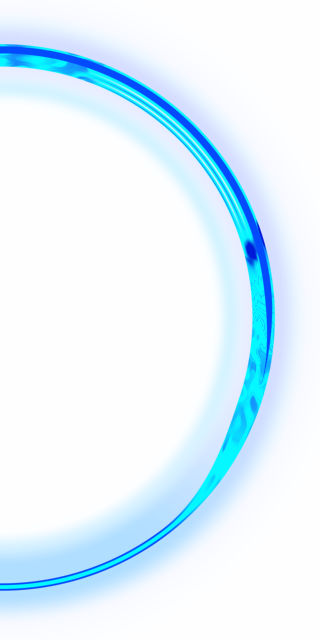
Write a Shadertoy shader that draws this background.

```glsl
// Lengths are in canvas widths, angles in radians
const vec2 CENTER = vec2(0.005, 1.008);
const float OUTER_RADIUS = 0.854;
const float THICK = 0.070;
const float THIN = 0.023;
const float STRIPE_RADIUS = 0.836;
const float STRIPE_HALF = 0.011;
const float FRINGE_RADIUS = 0.717;
const vec3 PAPER = vec3(0.995, 0.997, 1.0);
const vec3 LAVENDER = vec3(0.84, 0.87, 1.0);
const vec3 ICE = vec3(0.80, 0.95, 1.0);
const vec3 SKY = vec3(0.69, 0.87, 1.0);
const vec3 CYAN = vec3(0.02, 0.97, 1.0);
const vec3 AZURE = vec3(0.08, 0.55, 0.99);
const vec3 BLUE = vec3(0.01, 0.29, 0.99);
const vec3 NAVY = vec3(0.0, 0.10, 0.85);
// Ink patches: angle and angular spread
const int PATCHES = 5;
const vec2 PATCH[PATCHES] = vec2[](vec2(1.51, 0.06), vec2(1.27, 0.10),
    vec2(0.27, 0.07), vec2(-0.28, 0.16), vec2(-0.57, 0.09));

float hash(vec2 p) {
    return fract(sin(dot(p, vec2(127.1, 311.7))) * 43758.5453);
}

float noise(vec2 p) {
    vec2 i = floor(p), f = fract(p);
    f = f * f * (3.0 - 2.0 * f);
    return mix(mix(hash(i), hash(i + vec2(1, 0)), f.x),
               mix(hash(i + vec2(0, 1)), hash(i + vec2(1, 1)), f.x), f.y);
}

float band(float offset, float halfWidth, float soft) {
    return 1.0 - smoothstep(-soft, soft, abs(offset) - halfWidth);
}

float bell(float x, float width) {
    return exp(-x * x / (width * width));
}

// Soft halo on both sides of the ring
vec3 halo(float radius, float angle) {
    float low = smoothstep(-0.1, -1.1, angle);
    float outside = 1.0 - smoothstep(0.865, 0.968, radius);
    float inside = smoothstep(0.665, 0.78, radius);
    float body = outside * inside;
    float edge = smoothstep(0.87, 0.94, radius);
    vec3 tint = mix(mix(LAVENDER, ICE, edge * 0.7), SKY, low);
    float innerFade = mix(0.5, 1.0, max(low, smoothstep(0.76, 0.84, radius)));
    vec3 color = mix(PAPER, tint, body * innerFade);
    float fringe = bell(radius - FRINGE_RADIUS, 0.030) * (1.0 - 0.6 * low);
    color = mix(color, ICE, fringe * 0.8);
    float haze = bell(radius - 0.95, 0.07) * (1.0 - body);
    return mix(color, LAVENDER, haze * 0.13);
}

// Cyan enamel with ink swirls, fine lines and a main stripe
vec3 enamel(float radius, float angle, float inner, float soft) {
    float across = (radius - inner) / THICK;
    float warp = noise(vec2(angle * 14.0, across * 3.0));
    float grain = noise(vec2(angle * 24.0 + across * 3.0 + warp * 2.0,
                             across * 4.0 + warp * 3.0));
    float patches = 0.0;
    for (int i = 0; i < PATCHES; i++)
        patches = max(patches, bell(angle - PATCH[i].x, PATCH[i].y));
    float ink = patches * smoothstep(0.35, 0.75, grain);
    vec3 color = mix(CYAN, AZURE, ink);
    float veins = bell(fract(grain * 3.0 + across) - 0.5, 0.12);
    color = mix(color, AZURE, veins * 0.45 * bell(angle + 0.05, 0.3));

    // Fine lines along the upper arc
    float upper = smoothstep(0.30, 0.48, angle) * (1.0 - smoothstep(1.0, 1.3, angle));
    color = mix(color, ICE, upper * band(radius - 0.814, 0.0025, soft));
    color = mix(color, AZURE, upper * band(radius - 0.805, 0.0018, soft));
    color = mix(color, ICE, upper * band(radius - 0.796, 0.0025, soft));
    color = mix(color, AZURE, upper * band(radius - 0.787, 0.0015, soft));

    // Dark knot where the fine lines end
    float knot = bell(angle - 0.26, 0.06) * bell(radius - 0.806, 0.020);
    knot = max(knot, bell(angle - 0.31, 0.06) * bell(radius - 0.852, 0.006));
    color = mix(color, NAVY, smoothstep(0.25, 0.75, knot + (grain - 0.5) * 0.3));

    float stripeHalf = STRIPE_HALF * smoothstep(-0.27, 0.12, angle);
    float stripe = band(radius - STRIPE_RADIUS - 0.003 * bell(angle + 0.25, 0.2),
                        stripeHalf, soft) * smoothstep(-0.27, -0.2, angle);
    color = mix(color, BLUE, stripe);

    // Blue rims on the thin lower arc
    float lower = smoothstep(-0.68, -0.95, angle);
    float rim = min(radius - inner, OUTER_RADIUS - radius);
    return mix(color, BLUE, lower * band(rim, 0.0055, soft));
}

void mainImage(out vec4 fragColor, in vec2 fragCoord) {
    vec2 p = fragCoord / iResolution.x - CENTER;
    float soft = 0.8 / iResolution.x;
    float radius = length(p);
    float angle = atan(p.y, p.x);
    float thickness = mix(THIN, THICK, smoothstep(-0.92, -0.32, angle));
    float inner = OUTER_RADIUS - thickness;

    vec3 color = halo(radius, angle);
    float ring = band(radius - OUTER_RADIUS + 0.5 * thickness, 0.5 * thickness, soft);
    color = mix(color, enamel(radius, angle, inner, soft), ring);
    fragColor = vec4(color, 1.0);
}
```
